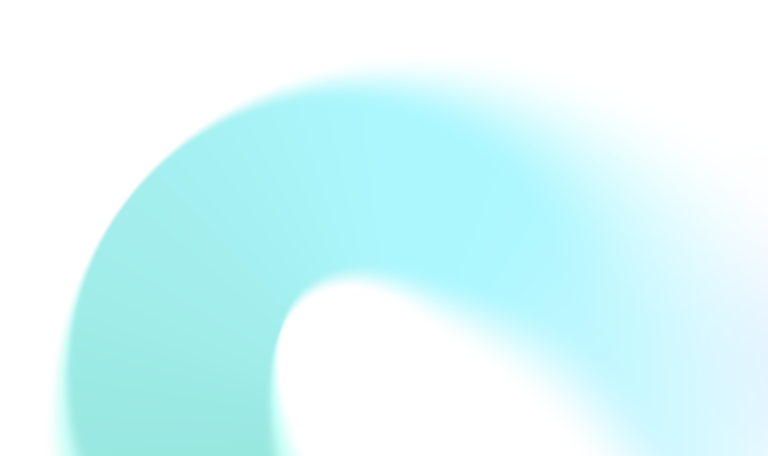
Give the GLSL for this background, as a WebGL 2 fragment shader.

```glsl
#version 300 es
precision highp float;
// A pale aqua ribbon arching around a white hollow, on a white ground.
// Both rims are polar curves about one centre; each rim is crisp at the
// upper left and blurs with the angle away from there.

uniform vec2 u_resolution;
out vec4 outColor;

const vec3 WHITE = vec3(1.0);
const vec3 TEAL = vec3(0.60, 0.91, 0.88);
const vec3 AQUA = vec3(0.64, 0.935, 0.93);
const vec3 CYAN = vec3(0.675, 0.97, 0.995);
const vec3 ICE = vec3(0.79, 0.97, 1.0);
const vec3 MINT = vec3(0.64, 0.99, 0.94);
const vec3 LAVENDER = vec3(0.93, 0.95, 1.0);
const float CRISP_ANGLE = 2.45;

vec2 hashGradient(vec2 cell) {
  float h = fract(sin(dot(cell, vec2(127.1, 311.7))) * 43758.5);
  return vec2(cos(6.2832 * h), sin(6.2832 * h));
}

float gradientNoise(vec2 p) {
  vec2 i = floor(p), f = fract(p);
  vec2 u = f * f * (3.0 - 2.0 * f);
  vec2 e = vec2(1.0, 0.0);
  float a = dot(hashGradient(i), f);
  float b = dot(hashGradient(i + e.xy), f - e.xy);
  float c = dot(hashGradient(i + e.yx), f - e.yx);
  float d = dot(hashGradient(i + e.xx), f - e.xx);
  return mix(mix(a, b, u.x), mix(c, d, u.x), u.y);
}

float bell(float x, float centre, float width) {
  float t = (x - centre) / width;
  return exp(-t * t);
}

// 0 inside the rim, 1 outside, blurred by softness on both sides
float rim(float r, float radius, float softness) {
  return smoothstep(radius - softness, radius + softness, r);
}

float outerRadius(float angle) {
  return 0.75 + 0.037 * cos(2.0 * (angle - 2.2));
}

float innerRadius(float angle) {
  float shoulder = 0.108 * bell(angle, 2.13, 0.66);
  float tail = 0.254 * exp(-(angle + 0.105) / 0.56);
  return 0.252 + shoulder + tail;
}

// Hue runs from ice at the right foot to teal at the left foot
vec3 ribbonColor(float angle) {
  vec3 c = mix(ICE, CYAN, smoothstep(-0.1, 1.3, angle));
  c = mix(c, AQUA, smoothstep(1.5, 2.5, angle));
  return mix(c, TEAL, smoothstep(2.4, 3.25, angle));
}

void main() {
  vec2 p = gl_FragCoord.xy / u_resolution.y;
  vec2 q = p - vec2(0.877, 0.057);
  float r = length(q);
  float angle = 1.5708 + atan(-q.x, q.y);
  float turn = angle - CRISP_ANGLE;

  // Ribbon coverage, with blur growing along each rim
  float outerBlur = min(0.006 + 0.08 * turn * turn, 0.27);
  float innerBlur = 0.004 + 0.05 * abs(turn);
  float cover = 1.0 - rim(r, outerRadius(angle), outerBlur);
  cover *= rim(r, innerRadius(angle), innerBlur);

  // Fine grain shows only in the blurred parts
  float grain = gradientNoise(p * 150.0);
  cover = clamp(cover + 0.1 * grain * cover * (1.0 - cover), 0.0, 1.0);

  // Lavender haze on the right, mint fringe on the left foot
  vec2 haze = (p - vec2(1.75, 0.2)) / vec2(0.28, 0.26);
  vec3 ground = mix(WHITE, LAVENDER, exp(-dot(haze, haze)));
  vec3 ribbon = ribbonColor(angle);
  float fringe = smoothstep(0.0, 0.5, turn) * (1.0 - smoothstep(0.5, 1.0, cover));
  ribbon = mix(ribbon, MINT, fringe);

  outColor = vec4(mix(ground, ribbon, cover), 1.0);
}
```
